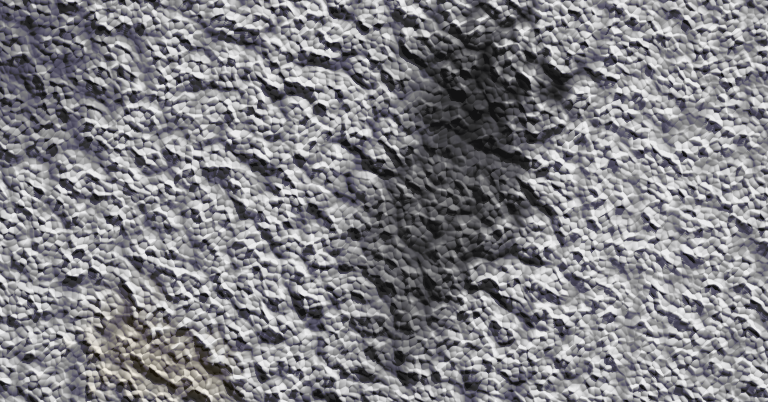
Give the GLSL for this texture, as a Shadertoy shader.

```glsl
// Rough grey stucco wall, raked by light from above, with a broad shaded hollow.

const vec2  LIGHT_DIR    = vec2(0.40, 0.917);
const float LIGHT_RISE   = 0.32;   // height gained by a light ray per unit length
const float SLOPE_STEP   = 0.0042;
const float SLOPE_GAIN   = 0.48;
const float CAVITY_GAIN  = 20.0;
const float BASE_TONE    = 0.59;
const float SHADOW_TONE  = 0.17;
const float SHADOW_DEPTH = 0.75;
const int   SHADOW_STEPS = 5;
const float SHADOW_STEP  = 0.005;

// Cells per canvas height and relief of each layer
const float LUMP_SCALE = 17.0, LUMP_RELIEF = 0.022;
const float PIT_SCALE = 35.0, PIT_RELIEF = 0.015;
const float GRAIN_SCALE = 66.0, GRAIN_RELIEF = 0.0085;

const vec3 BLUE_SHADE = vec3(0.0, -0.008, 0.065);
const vec3 WARM_STAIN = vec3(0.03, 0.01, -0.035);

vec2 hash2(vec2 p) {
    vec3 q = fract(p.xyx * vec3(0.1031, 0.1030, 0.0973));
    q += dot(q, q.yzx + 33.33);
    return fract((q.xx + q.yz) * q.zy);
}

mat2 rotation(float a) {
    return mat2(cos(a), sin(a), -sin(a), cos(a));
}

// Cellular bumps, about zero on average
float bumps(vec2 p) {
    vec2 cell = floor(p), f = p - cell;
    float sum = 0.0;
    for (int y = -1; y <= 1; y++)
    for (int x = -1; x <= 1; x++) {
        vec2 o = vec2(x, y);
        vec2 d = o + hash2(cell + o + 90.0) - f;
        sum += exp(-20.0 * dot(d, d));
    }
    return 0.19 + log(sum + 1e-6) / 20.0;
}

// Soft elliptical patch
float patchMask(vec2 p, vec2 centre, vec2 radius, float angle) {
    vec2 d = (rotation(angle) * (p - centre)) / radius;
    return exp(-dot(d, d) * dot(d, d));
}

// Gentle bend that breaks the alignment of the cells
vec2 warp(vec2 p) {
    return 0.006 * sin(p.yx * vec2(23.0, 19.0) + sin(p * 11.0))
         + 0.002 * sin(p.yx * vec2(71.0, 77.0));
}

// Clustered lumps, eaten by round pits and covered in grains
float height(vec2 p) {
    float coarse = mix(0.75, 1.15, smoothstep(0.4, 0.8, p.x))
                 * mix(1.0, 0.5, smoothstep(1.3, 1.6, p.x));
    vec2 q = p + warp(p);
    vec2 along = (rotation(0.8) * q) * vec2(0.86, 1.10);
    float lump = bumps(along * LUMP_SCALE);
    float pit = bumps(rotation(0.5) * q * PIT_SCALE + 9.0);
    float grain = bumps(rotation(1.9) * q * GRAIN_SCALE + 23.0);
    float rough = mix(0.5, 1.12, smoothstep(-0.18, 0.06, lump));
    return coarse * LUMP_RELIEF * lump
         + rough * (GRAIN_RELIEF * grain - PIT_RELIEF * pit);
}

// How far the surface lies below the shadow line of bumps nearer the light
float castShadow(vec2 p, float h) {
    float depth = 0.0;
    for (int i = 1; i <= SHADOW_STEPS; i++) {
        float t = SHADOW_STEP * float(i);
        depth = max(depth, height(p + LIGHT_DIR * t) - h - t * LIGHT_RISE);
    }
    return smoothstep(0.0, 0.0032, depth);
}

void mainImage(out vec4 fragColor, in vec2 fragCoord) {
    vec2 p = fragCoord / iResolution.y;

    // Relief lighting
    float h = height(p);
    float slope = (h - height(p + LIGHT_DIR * SLOPE_STEP)) / SLOPE_STEP;
    float tone = BASE_TONE + SLOPE_GAIN * slope + CAVITY_GAIN * h;
    tone = mix(tone, min(tone, SHADOW_TONE), SHADOW_DEPTH * castShadow(p, h));

    // Broad shade and glow, with edges broken by the relief
    vec2 s = p + 0.03 * sin(p.yx * 13.0 + 2.0 * sin(p * 9.0)) + 5.0 * h;
    float hollow = max(patchMask(s, vec2(1.18, 0.78), vec2(0.24, 0.19), 0.5),
                       patchMask(s, vec2(1.10, 0.44), vec2(0.19, 0.40), 0.38));
    float core = patchMask(s, vec2(1.21, 0.72), vec2(0.16, 0.11), 0.4);
    float corner = patchMask(s, vec2(0.05, 0.88), vec2(0.24, 0.24), 0.0);
    float stain = patchMask(s, vec2(0.38, 0.11), vec2(0.19, 0.13), 0.3);
    float glow = patchMask(p, vec2(1.62, 0.45), vec2(0.26, 0.42), 0.2);
    tone *= (1.0 - 0.50 * hollow) * (1.0 - 0.40 * core);
    tone *= (1.0 - 0.38 * corner) * (1.0 - 0.18 * stain);
    tone += 0.07 * glow;

    // Soft shoulder, then cool half shadows and a warm stain
    tone = clamp(tone, 0.07, 1.1);
    tone -= 0.6 * max(tone - 0.80, 0.0);
    float halfShade = smoothstep(0.18, 0.28, tone) * (1.0 - smoothstep(0.36, 0.50, tone));
    vec3 colour = vec3(tone, tone, tone + 0.004);
    colour += BLUE_SHADE * halfShade * (1.0 - 0.85 * hollow);
    colour += WARM_STAIN * stain;
    fragColor = vec4(clamp(colour, 0.0, 1.0), 1.0);
}
```
